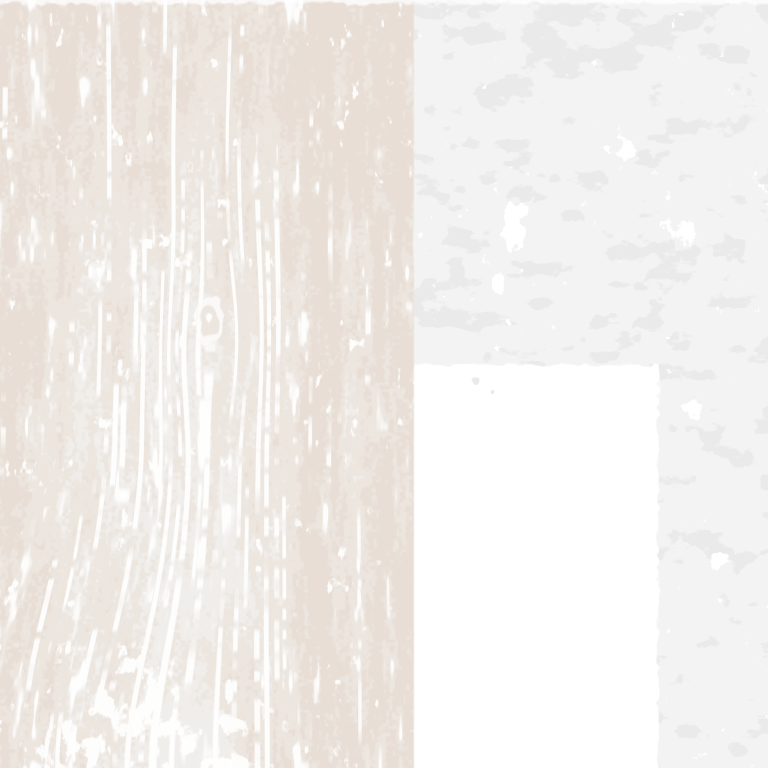
Give the GLSL for this texture, as a WebGL 1 fragment shader.

```glsl
precision highp float;
// A pale wood plank on the left, beside an L of mottled plaster around a blank panel.
// Wood: noise stretched along a grain coordinate that bends round a knot.
// Plaster: thresholded fractal noise, biased by soft patches, with white chips.
uniform vec2 u_resolution;

#define PLANK_EDGE 0.539
#define PANEL_TOP 0.525
#define PANEL_RIGHT 0.857
#define KNOT vec2(0.272, 0.582)
#define STREAK_COLUMNS 82.0
#define TAN vec3(0.910, 0.872, 0.838)
#define CREAM vec3(0.926, 0.900, 0.876)
#define PALE vec3(0.943, 0.932, 0.920)
#define PLASTER vec3(0.953)
#define STAIN vec3(0.922, 0.917, 0.917)

float hash(vec2 p) {
  vec3 q = fract(p.xyx * 0.1031);
  q += dot(q, q.yzx + 33.33);
  return fract((q.x + q.y) * q.z);
}

float noise(vec2 p) {
  vec2 i = floor(p), f = fract(p);
  f = f * f * (3.0 - 2.0 * f);
  return mix(mix(hash(i), hash(i + vec2(1.0, 0.0)), f.x),
             mix(hash(i + vec2(0.0, 1.0)), hash(i + 1.0), f.x), f.y);
}

float fbm(vec2 p) {
  float sum = 0.0, amp = 0.53;
  for (int i = 0; i < 4; i++) {
    sum += amp * noise(p);
    p = p * 2.03 + 17.3;
    amp *= 0.5;
  }
  return sum;
}

// Soft elliptical patch: 1 at the centre, fading with the given radii
float spot(vec2 p, float x, float y, float rx, float ry) {
  vec2 d = (p - vec2(x, y)) / vec2(rx, ry);
  return exp(-dot(d, d));
}

// Grain lines spread round the knot and lean left near the foot
float grainCoord(vec2 p) {
  float lean = (1.0 - smoothstep(0.0, 0.43, p.y)) * (1.0 - smoothstep(0.12, 0.36, p.x));
  float spread = 0.55 * spot(p, KNOT.x, KNOT.y - 0.03, 0.045, 0.10);
  float sway = 0.006 * (noise(p * vec2(9.0, 5.0)) - 0.5);
  return p.x - (p.x - KNOT.x) * spread + 0.065 * lean + sway;
}

// Thin broken lines, one at a random offset in each grain column
float streaks(float g, float y, float density) {
  float column = floor(g * STREAK_COLUMNS);
  float offset = 0.3 + 0.4 * hash(vec2(column, 7.0));
  float width = 0.09 + 0.13 * hash(vec2(column, 3.0));
  float line = 1.0 - smoothstep(width, width + 0.16, abs(fract(g * STREAK_COLUMNS) - offset));
  float run = 0.55 * noise(vec2(column * 3.7, y * 7.0)) + 0.3 * hash(vec2(column, 19.0))
            + 0.25 * noise(vec2(column * 5.1, y * 75.0));
  return line * smoothstep(0.0, 0.12, run + density - 0.93);
}

vec3 wood(vec2 p) {
  float g = grainCoord(p);
  float heart = spot(p, 0.265, 0.42, 0.125, 0.50);
  float foot = spot(p, 0.19, 0.0, 0.13, 0.13);
  float sides = spot(p, 0.10, 0.42, 0.06, 0.30) + 0.7 * spot(p, 0.455, 0.40, 0.035, 0.28);
  float band = spot(p, 0.41, 0.5, 0.025, 1.2);

  // Three flat tones chosen by stretched grain and fine speckle
  float fibre = 0.6 * noise(vec2(g * 75.0, p.y * 9.0)) + 0.4 * noise(vec2(g * 190.0, p.y * 45.0));
  float tone = 0.65 * fibre + 0.22 * noise(p * 230.0) - 0.235
             + 0.43 * heart + 0.32 * foot + 0.23 * sides - 0.15 * band;
  vec3 col = mix(TAN, CREAM, smoothstep(0.22, 0.34, tone));
  col = mix(col, PALE, smoothstep(0.48, 0.62, tone));

  // Bright lines, the flare below the knot and chips at the foot
  float density = 0.20 + 0.27 * heart + 0.15 * foot + 0.11 * sides - 0.15 * band
                - 0.25 * smoothstep(0.49, 0.52, p.x);
  float flare = spot(p, 0.283, 0.44, 0.035, 0.10) + 0.7 * spot(p, 0.20, 0.40, 0.025, 0.07);
  float white = max(streaks(g, p.y, density), smoothstep(0.72, 0.86, fibre + 0.25 * flare));
  white = max(white, smoothstep(0.72, 0.82, fbm(vec2(g * 65.0, p.y * 38.0)) + 0.28 * foot));

  // Knot: a ragged oval ring with a small bright core
  float r = length((p - KNOT) / vec2(0.017, 0.031)) + 0.45 * (noise(p * 95.0) - 0.5);
  col = mix(col, CREAM, 1.0 - smoothstep(0.8, 1.2, r));
  white *= smoothstep(0.5, 0.75, r);
  white = max(white, 0.85 - 0.85 * smoothstep(0.12, 0.30, abs(r - 0.85)));
  white = max(white, 1.0 - smoothstep(0.12, 0.3, r));
  return mix(col, vec3(1.0), white * 0.92);
}

vec3 plaster(vec2 p) {
  float bias = 0.12 * smoothstep(0.84, 1.0, p.y) + 0.18 * spot(p, 0.96, 0.64, 0.03, 0.04)
             + 0.20 * spot(p, 0.675, 0.765, 0.018, 0.025) + 0.06 * spot(p, 0.57, 0.68, 0.04, 0.05);
  vec3 col = mix(PLASTER, STAIN, smoothstep(0.60, 0.67, fbm(p * vec2(27.0, 43.0)) + bias));
  float chips = spot(p, 0.67, 0.71, 0.016, 0.028) + spot(p, 0.65, 0.63, 0.012, 0.026)
              + spot(p, 0.813, 0.802, 0.015, 0.015) + spot(p, 0.893, 0.702, 0.013, 0.016)
              + spot(p, 0.906, 0.474, 0.013, 0.014) + spot(p, 0.931, 0.27, 0.014, 0.016);
  return mix(col, vec3(1.0), smoothstep(0.77, 0.85, fbm(p * 62.0 + 41.0) + 0.55 * chips));
}

void main() {
  vec2 p = gl_FragCoord.xy / u_resolution;
  float soft = 1.2 / min(u_resolution.x, u_resolution.y);
  float ragged = 0.006 * (noise(p * 130.0) - 0.5);
  // Blank panel with a few crumbs under its top edge
  vec2 inside = 1.0 - smoothstep(-soft, soft, p.yx - vec2(PANEL_TOP, PANEL_RIGHT) + ragged);
  float crumbs = spot(p, 0.62, 0.504, 0.009, 0.008) + spot(p, 0.642, 0.49, 0.004, 0.004);
  vec3 blank = mix(vec3(1.0), STAIN, smoothstep(0.75, 0.95, 0.7 * crumbs + 0.6 * noise(p * 150.0)));
  vec3 stone = mix(plaster(p), blank, inside.x * inside.y);
  // Plank on the left, then the worn light rim along the top
  vec3 col = mix(wood(p), stone, smoothstep(-soft, soft, p.x - PLANK_EDGE));
  gl_FragColor = vec4(mix(col, vec3(1.0), 0.8 * smoothstep(0.993, 0.998, p.y + ragged)), 1.0);
}
```
